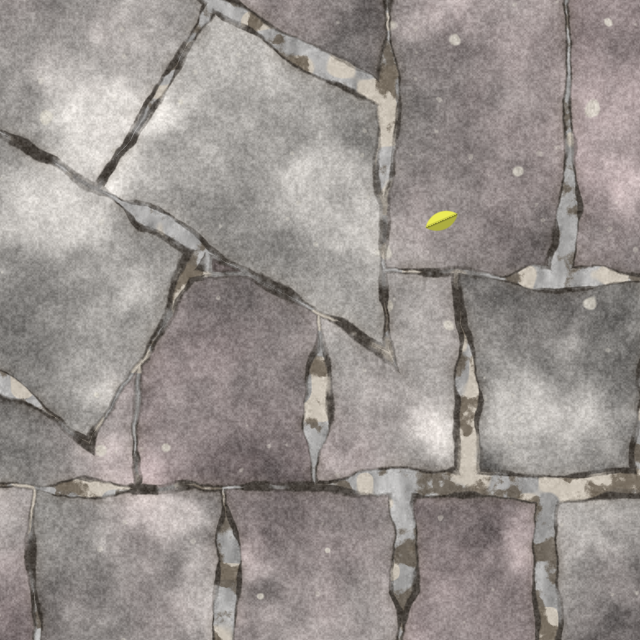
Give the GLSL for this texture, as a Shadertoy shader.

```glsl
// Worn grey paving slabs in two directions, with mortar joints, stains and a fallen leaf.

const float TILT = 0.5236;                       // turn of the slanted slabs
const vec2 TILT_SIZE = vec2(0.55, 0.34);
const vec2 TILT_ORIGIN = vec2(-0.216, 0.685);
const vec2 AXIS_SIZE = vec2(0.27, 0.33);
const vec2 AXIS_ORIGIN = vec2(0.60, 0.57);
const float SEAM_X = 0.60;                       // where the two layouts meet
const float STEP_U = -0.03;
const float JOINT_MIN = 0.003, JOINT_MAX = 0.019;
const float TONE_DARK = 0.46, TONE_LIGHT = 0.63;
const float GRAIN = 0.21;
const vec3 GREY_TINT = vec3(1.02, 1.0, 0.975);
const vec3 PINK_TINT = vec3(1.08, 0.98, 0.98);
const vec3 MORTAR = vec3(0.66, 0.655, 0.65);
const vec3 CREAM = vec3(0.83, 0.79, 0.73);
const vec3 DIRT = vec3(0.36, 0.32, 0.27);
const vec3 CRACK = vec3(0.25, 0.23, 0.21);
const vec3 SPECK = vec3(0.86, 0.84, 0.79);
const vec3 LEAF = vec3(0.80, 0.80, 0.30);
const vec2 LEAF_POS = vec2(0.69, 0.655);

float hash(vec2 cell) {
    uvec2 k = uvec2(ivec2(cell));
    uint h = k.x * 1597334677u ^ k.y * 3812015801u;
    h = (h ^ (h >> 15)) * 2246822519u;
    h = (h ^ (h >> 13)) * 3266489917u;
    return float((h ^ (h >> 16)) >> 8) / 16777216.0;
}

float noise(vec2 p) {
    vec2 i = floor(p), f = fract(p);
    f = f * f * (3.0 - 2.0 * f);
    return mix(mix(hash(i), hash(i + vec2(1, 0)), f.x),
               mix(hash(i + vec2(0, 1)), hash(i + vec2(1, 1)), f.x), f.y);
}

float fbm(vec2 p) {
    float sum = 0.0, amp = 0.52;
    for (int i = 0; i < 5; i++) {
        sum += amp * noise(p);
        p = mat2(1.6, 1.2, -1.2, 1.6) * p + 17.3;
        amp *= 0.5;
    }
    return sum;
}

// Staggered slabs: xy = slab id, z = distance to the nearest joint.
vec3 slabs(vec2 p, vec2 origin, vec2 size, float shift, float jitter) {
    vec2 q = (p - origin) / size;
    float row = floor(q.y), x = q.x + shift * row, col = floor(x);
    float left = col + jitter * (hash(vec2(col, row)) - 0.5);
    if (x < left) col -= 1.0;
    float right = col + 1.0 + jitter * (hash(vec2(col + 1.0, row)) - 0.5);
    if (x > right) col += 1.0;
    left = col + jitter * (hash(vec2(col, row)) - 0.5);
    right = col + 1.0 + jitter * (hash(vec2(col + 1.0, row)) - 0.5);
    float fy = q.y - row;
    float d = min(min(x - left, right - x) * size.x, min(fy, 1.0 - fy) * size.y);
    return vec3(col, row, d);
}

// Slanted layout at the upper left, upright layout elsewhere.
vec3 paving(vec2 p) {
    vec2 t = vec2(p.x * cos(TILT) - p.y * sin(TILT), p.x * sin(TILT) + p.y * cos(TILT));
    float seam = min(max(p.x - SEAM_X, TILT_ORIGIN.y - t.y),
                     max(t.x - STEP_U, TILT_ORIGIN.y - TILT_SIZE.y - t.y));
    vec2 upright = vec2(p.x, min(p.y, AXIS_ORIGIN.y + 0.5 * AXIS_SIZE.y));
    vec3 s = seam < 0.0 ? slabs(t, TILT_ORIGIN, TILT_SIZE, 0.338, 0.0) + vec3(40, 0, 0)
                        : slabs(upright, AXIS_ORIGIN, AXIS_SIZE, 0.52, 0.2);
    s.z = min(s.z, abs(seam));
    return s;
}

// Pale lichen spots and petals, scattered one per grid cell.
float specks(vec2 p, float scale, float chance, float aa) {
    vec2 cell = floor(p * scale);
    float h = hash(cell + 71.0);
    vec2 centre = (cell + 0.25 + 0.5 * vec2(hash(cell + 5.0), hash(cell + 23.0))) / scale;
    float radius = mix(0.03, 0.11, hash(cell + 47.0)) / scale;
    float d = length(p - centre) - radius * (0.6 + 0.8 * noise(p * scale * 8.0));
    return step(h, chance) * (1.0 - smoothstep(-aa, aa + 0.15 * radius, d));
}

void mainImage(out vec4 fragColor, in vec2 fragCoord) {
    vec2 uv = fragCoord / iResolution.xy;
    float aa = 1.0 / iResolution.y;
    vec2 p = uv + 0.022 * (vec2(noise(uv * 7.0), noise(uv * 7.0 + 31.0)) - 0.5)
                + 0.014 * (vec2(fbm(uv * 24.0), fbm(uv * 24.0 + 53.0)) - 0.5);
    vec3 slab = paving(p);
    float d = slab.z;

    // Slab surface: own tone, mottling, stains and fine grain
    float grain = noise(uv * 190.0) * 0.5 + noise(uv * 390.0 + 9.0) * 0.5 - 0.5;
    float tone = mix(TONE_DARK, TONE_LIGHT, hash(slab.xy + 13.0));
    tone += 0.42 * (fbm(uv * 5.0) - 0.5) + 0.22 * (fbm(uv * 26.0 + 7.0) - 0.5);
    tone += 0.22 * smoothstep(0.54, 0.76, fbm(uv * 6.0 + 41.0));
    float pink = smoothstep(0.3, 0.8, 0.5 * hash(slab.xy + 29.0) + 0.5 * fbm(uv * 4.0 + 19.0));
    vec3 col = tone * mix(GREY_TINT, PINK_TINT, pink);
    col = mix(col, SPECK, 0.75 * specks(uv, 9.0, 0.22, aa) + 0.4 * specks(uv + 0.37, 26.0, 0.12, aa));

    // Joints: dirty rim, mortar of changing width, broken dark cracks
    float width = mix(JOINT_MIN, JOINT_MAX, smoothstep(0.25, 0.7, noise(uv * 8.0 + 3.0)));
    float dirt = fbm(uv * 30.0 + 61.0);
    col = mix(col, DIRT, 0.4 * exp(-max(d - width, 0.0) / 0.009) * smoothstep(0.3, 0.65, dirt));
    vec3 fill = MORTAR + 0.35 * (fbm(uv * vec2(50.0, 22.0)) - 0.5);
    fill = mix(fill, CREAM, 0.8 * smoothstep(0.6, 0.68, noise(uv * 28.0 + 83.0)));
    fill = mix(fill, DIRT, 0.75 * smoothstep(0.53, 0.65, dirt));
    col = mix(col, fill, 1.0 - smoothstep(width - aa, width + aa, d));
    float line = 0.0012 + 0.0035 * smoothstep(0.35, 0.75, noise(uv * 22.0 + 15.0));
    float crack = 1.0 - smoothstep(line - aa, line + 1.5 * aa, abs(d - width));
    col = mix(col, CRACK, crack * (0.35 + 0.55 * smoothstep(0.35, 0.6, dirt)));
    col += GRAIN * grain * smoothstep(-0.4 * JOINT_MAX, width, d);

    // Fallen leaf: lens shape with a midrib
    vec2 l = mat2(0.92, -0.39, 0.39, 0.92) * (uv - LEAF_POS);
    float lens = length(vec2(l.x, abs(l.y) + 0.019)) - 0.033;
    float rib = 1.0 - smoothstep(0.0005, 0.0005 + 2.0 * aa, abs(l.y));
    col = mix(col, LEAF * (0.85 + 0.3 * step(0.0, l.y) - 0.2 * rib), 1.0 - smoothstep(-aa, aa, lens));

    fragColor = vec4(clamp(col, 0.0, 1.0), 1.0);
}
```
